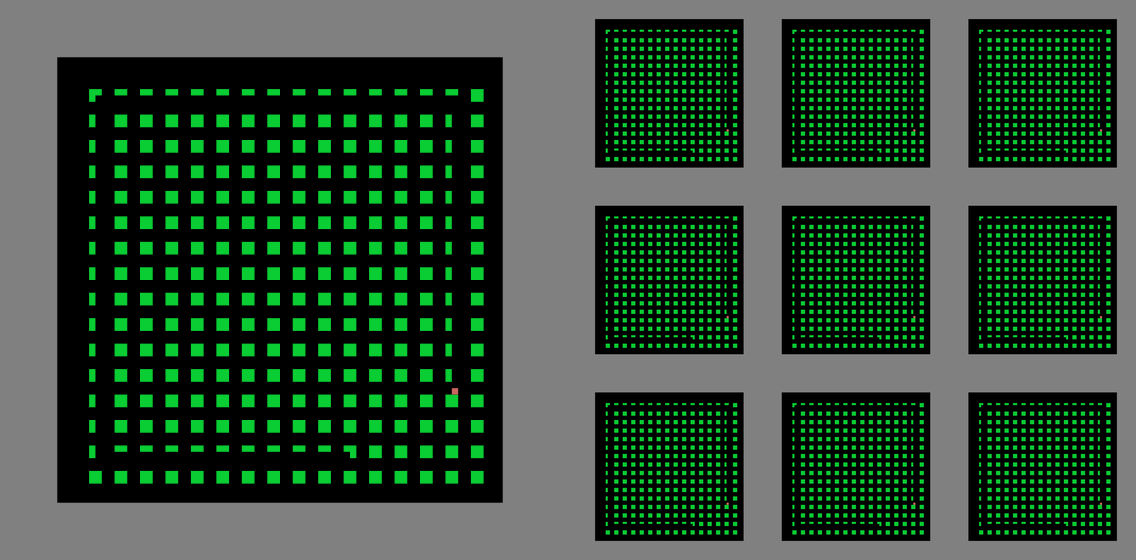
Left, the tile; right, the same tile 3 across and 3 down.
Give the GLSL for this pattern, as a WebGL 1 fragment shader.

```glsl
precision highp float;

uniform vec2 u_resolution;

// Lengths are in grid units; y runs downward from the top edge.
const float GRID = 88.0;          // units across the canvas
const float BOARD_MARGIN = 9.0;   // grey frame width
const float PITCH = 4.0;          // spacing of the squares
const float SQUARE_HALF = 1.0;    // half a square's side
const float FIRST_CENTER = 15.0;  // center of the first row and column
const float SQUARE_COUNT = 16.0;  // squares across and down

const float TRAIL_NEAR = 15.0;    // left and top runs of the trail
const float TRAIL_FAR = 71.0;     // right and bottom runs of the trail
const float TRAIL_WIDTH = 2.0;    // half a square plus part of the gap
const float BOTTOM_END = 55.0;    // where the bottom run stops
const vec2 HEAD = vec2(71.0, 61.0);

const vec3 FRAME_COLOR = vec3(0.50);
const vec3 BOARD_COLOR = vec3(0.0);
const vec3 SQUARE_COLOR = vec3(0.04, 0.80, 0.20);
const vec3 HEAD_COLOR = vec3(0.80, 0.40, 0.38);

// Antialiased coverage of an axis-aligned rectangle
float rectCoverage(vec2 p, vec2 low, vec2 high, vec2 pixel) {
  vec2 inside = clamp(min(p - low, high - p) / pixel + 0.5, 0.0, 1.0);
  return inside.x * inside.y;
}

// Regular lattice of squares, limited to the counted rows and columns
float squareLattice(vec2 p, vec2 pixel) {
  vec2 local = mod(p - FIRST_CENTER + 0.5 * PITCH, PITCH) - 0.5 * PITCH;
  float squares = rectCoverage(local, vec2(-SQUARE_HALF), vec2(SQUARE_HALF), pixel);
  float start = FIRST_CENTER - 0.5 * PITCH;
  vec2 inRange = step(start, p) * step(p, vec2(start + SQUARE_COUNT * PITCH));
  return squares * inRange.x * inRange.y;
}

// Four straight runs that erase the halves of the squares they cross
float trailCoverage(vec2 p, vec2 pixel) {
  vec2 corner = vec2(TRAIL_NEAR);
  float nearEnd = TRAIL_NEAR + TRAIL_WIDTH;
  float farEnd = TRAIL_FAR + TRAIL_WIDTH;
  float top = rectCoverage(p, corner, vec2(farEnd, nearEnd), pixel);
  float left = rectCoverage(p, corner, vec2(nearEnd, farEnd), pixel);
  float right = rectCoverage(p, vec2(TRAIL_FAR, TRAIL_NEAR), vec2(farEnd, HEAD.y), pixel);
  float bottom = rectCoverage(p, vec2(TRAIL_NEAR, TRAIL_FAR), vec2(BOTTOM_END, farEnd), pixel);
  return max(max(top, left), max(right, bottom));
}

void main() {
  vec2 pixel = GRID / u_resolution;
  vec2 p = gl_FragCoord.xy * pixel;
  p.y = GRID - p.y;

  float board = rectCoverage(p, vec2(BOARD_MARGIN), vec2(GRID - BOARD_MARGIN), pixel);
  float squares = squareLattice(p, pixel) * (1.0 - trailCoverage(p, pixel));
  float head = rectCoverage(p, HEAD, HEAD + 1.0, pixel);

  vec3 color = mix(FRAME_COLOR, BOARD_COLOR, board);
  color = mix(color, SQUARE_COLOR, squares);
  color = mix(color, HEAD_COLOR, head);
  gl_FragColor = vec4(color, 1.0);
}
```
